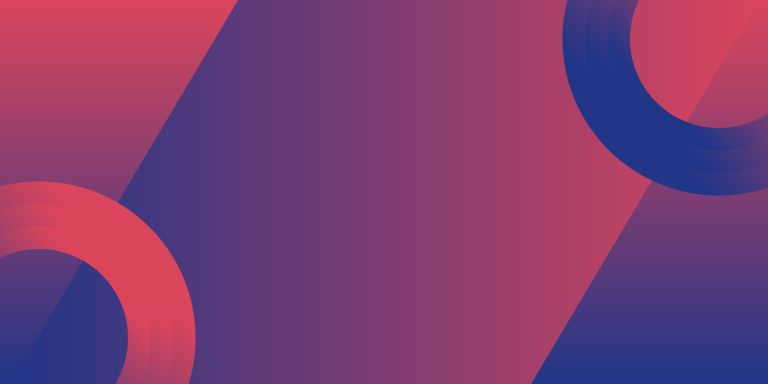
This background is drawn by a WebGL 1 fragment shader. Its source:

```glsl
precision highp float;

// A red-to-blue backdrop crossed by a slanted band with a sideways gradient,
// and two rings made of nested discs, each shaded along a diagonal.
// Lengths are in canvas heights, with the origin at the lower left.

uniform vec2 u_resolution;

const vec3 RED = vec3(0.86, 0.27, 0.36);
const vec3 BLUE = vec3(0.13, 0.21, 0.53);

const float BAND_LEFT = 0.026;    // band edges where they meet the base line
const float BAND_RIGHT = 1.383;
const float BAND_SLANT = 0.594;   // sideways shift per unit of height
const float BAND_END = 1.979;     // where the band gradient reaches red
const float BAND_STEPS = 48.0;    // faint vertical tone steps

const vec2 LOW_CENTER = vec2(0.1016, 0.1198);
const vec2 HIGH_CENTER = vec2(1.8724, 0.8984);
const float OUTER_RADIUS = 0.4076;
const float INNER_RADIUS = 0.2318;
const int RING_COUNT = 3;
const float SHADE_BASE = 0.4;     // ring tint at the centre
const float SHADE_GAIN = 0.8;     // ring tint gained toward the lit side

// Coverage of the region where dist is negative, smoothed over a pixel.
float coverage(float dist) {
    float halfPixel = 0.75 / u_resolution.y;
    return 1.0 - smoothstep(-halfPixel, halfPixel, dist);
}

// Nested discs with the centre left open; lit faces the 'near' colour.
vec3 drawRing(vec3 base, vec2 offset, vec2 lit, vec3 near, vec3 far) {
    float dist = length(offset);
    float ringWidth = (OUTER_RADIUS - INNER_RADIUS) / float(RING_COUNT);
    vec3 color = base;
    for (int i = 0; i < RING_COUNT; i++) {
        float radius = OUTER_RADIUS - float(i) * ringWidth;
        float along = dot(offset, lit) / radius;
        float tint = clamp(SHADE_BASE + SHADE_GAIN * along, 0.0, 1.0);
        color = mix(color, mix(far, near, tint), coverage(dist - radius));
    }
    return mix(color, base, coverage(dist - INNER_RADIUS));
}

void main() {
    vec2 p = gl_FragCoord.xy / u_resolution.y;

    // Vertical backdrop
    vec3 color = mix(BLUE, RED, clamp(p.y, 0.0, 1.0));

    // Slanted band
    float across = clamp((p.x - BAND_LEFT) / (BAND_END - BAND_LEFT), 0.0, 1.0);
    float stepped = (floor(across * BAND_STEPS) + 0.5) / BAND_STEPS;
    vec3 bandColor = mix(BLUE, RED, mix(across, stepped, 0.6));
    float slantX = p.x - BAND_SLANT * p.y;
    float edgeDist = max(BAND_LEFT - slantX, slantX - BAND_RIGHT);
    edgeDist /= length(vec2(1.0, BAND_SLANT));
    color = mix(color, bandColor, coverage(edgeDist));

    // Corner rings, lit toward the middle of the canvas
    vec2 diagonal = normalize(vec2(1.0));
    color = drawRing(color, p - LOW_CENTER, diagonal, RED, BLUE);
    color = drawRing(color, p - HIGH_CENTER, -diagonal, BLUE, RED);

    gl_FragColor = vec4(color, 1.0);
}
```
